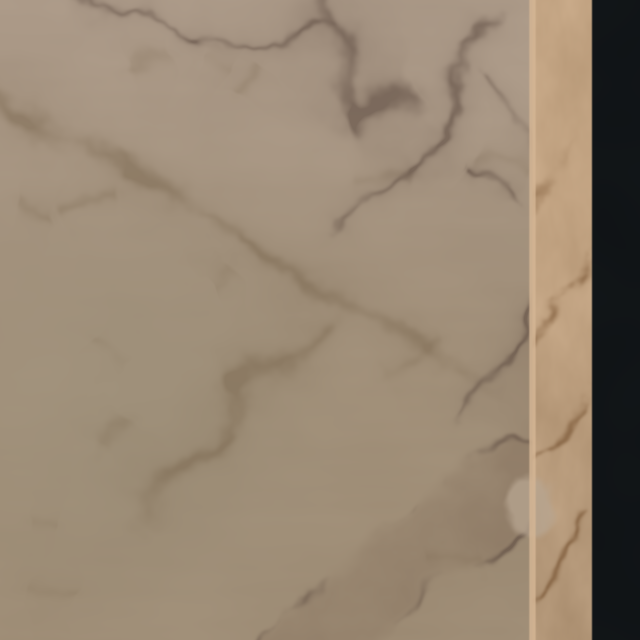
Give the GLSL for this texture, as a WebGL 2 fragment shader.

```glsl
#version 300 es
precision highp float;
// Warm veined marble panel with a bright seam, a lit edge strip and a dark border.

uniform vec2 u_resolution;
out vec4 fragColor;

const float SEAM_X = 0.832;
const float BORDER_X = 0.925;

vec2 hash2(vec2 p) {
    vec3 q = fract(p.xyx * vec3(0.1031, 0.1030, 0.0973));
    q += dot(q, q.yzx + 33.33);
    return fract((q.xx + q.yz) * q.zy);
}

vec2 gradientAt(vec2 cell) {
    float angle = 6.2832 * hash2(cell + 57.0).x;
    return vec2(cos(angle), sin(angle));
}

float gradientNoise(vec2 p) {
    vec2 i = floor(p), f = fract(p);
    vec2 u = f * f * f * (f * (f * 6.0 - 15.0) + 10.0);
    vec2 e = vec2(0.0, 1.0);
    float low = mix(dot(gradientAt(i), f), dot(gradientAt(i + e.yx), f - e.yx), u.x);
    float high = mix(dot(gradientAt(i + e), f - e), dot(gradientAt(i + e.yy), f - e.yy), u.x);
    return mix(low, high, u.y);
}

float fbm(vec2 p) {
    float sum = 0.0, gain = 1.0;
    for (int i = 0; i < 4; i++) {
        sum += gain * gradientNoise(p);
        p = mat2(1.6, 1.2, -1.2, 1.6) * p + 7.3;
        gain *= 0.5;
    }
    return sum;
}

// Distance to a segment in x, position along it in y.
vec2 segment(vec2 p, vec2 a, vec2 b) {
    vec2 ab = b - a;
    float t = clamp(dot(p - a, ab) / dot(ab, ab), 0.0, 1.0);
    return vec2(length(p - a - ab * t), t);
}

// Thin core with a soft halo, fading towards both ends.
float vein(vec2 p, vec2 a, vec2 b, float width) {
    vec2 s = segment(p, a, b);
    float core = exp(-s.x * s.x / (width * width));
    float halo = exp(-s.x / (3.5 * width));
    float fade = smoothstep(0.0, 0.12, s.y) * smoothstep(1.0, 0.88, s.y);
    return (0.65 * core + 0.3 * halo) * mix(0.25, 1.0, fade);
}

// Short faint smudges, mostly rising to the right.
float smudges(vec2 p) {
    float sum = 0.0;
    for (int i = 0; i < 14; i++) {
        vec2 seed = vec2(float(i), 4.0);
        vec2 center = hash2(seed) * vec2(0.8, 1.0);
        vec2 shape = hash2(seed + 31.0);
        float angle = mix(-0.5, 1.0, shape.x);
        vec2 reach = mix(0.02, 0.06, shape.y) * vec2(cos(angle), sin(angle));
        sum += vein(p, center - reach, center + reach, 0.011);
    }
    return sum;
}

vec3 panel(vec2 uv, vec2 p, float patches) {
    float cloud = fbm(uv * vec2(2.5, 4.0) + 3.0);
    vec3 color = mix(vec3(0.625, 0.555, 0.465), vec3(0.675, 0.605, 0.535), smoothstep(0.25, 1.0, uv.y));
    color += 0.022 * cloud + 0.006 * gradientNoise(uv * vec2(5.0, 45.0));
    color = mix(color, vec3(0.62, 0.57, 0.485), 0.6 * exp(-12.0 * dot(uv - vec2(0.2, 0.36), uv - vec2(0.2, 0.36))));

    // Shaded band with broken dark outlines.
    float band = segment(p, vec2(0.80, 0.25), vec2(0.47, -0.01)).x - 0.065;
    float shade = smoothstep(0.015, -0.02, band) * (0.65 + 0.5 * patches);
    shade += 0.5 * smoothstep(0.07, 0.0, segment(p, vec2(0.82, 0.27), vec2(0.84, 0.46)).x);
    color = mix(color, vec3(0.54, 0.46, 0.38), 0.65 * clamp(shade, 0.0, 1.0));
    float outline = exp(-band * band / 0.00004) * smoothstep(-0.3, 0.3, patches);

    // Broad olive veins.
    float olive = vein(p, vec2(-0.1, 0.90), vec2(0.33, 0.665), 0.014);
    olive += vein(p, vec2(0.29, 0.675), vec2(0.78, 0.39), 0.011);
    olive += vein(p, vec2(0.36, 0.38), vec2(0.52, 0.50), 0.017);
    olive += vein(p, vec2(0.21, 0.18), vec2(0.41, 0.40), 0.014);
    olive += 0.5 * smudges(p);
    color = mix(color, vec3(0.48, 0.405, 0.31), 0.55 * clamp(olive * (0.8 + 0.7 * patches), 0.0, 1.0));

    // Narrow grey-brown veins.
    float dark = vein(p, vec2(0.52, 0.63), vec2(0.66, 0.76), 0.006);
    dark += vein(p, vec2(0.64, 0.73), vec2(0.78, 0.98), 0.007);
    dark += vein(p, vec2(0.73, 0.33), vec2(0.84, 0.54), 0.006);
    dark += vein(p, vec2(0.72, 0.74), vec2(0.80, 0.67), 0.005);
    dark += 0.7 * vein(p, vec2(0.76, 0.88), vec2(0.84, 0.74), 0.007);
    dark += vein(p, vec2(0.10, 1.02), vec2(0.33, 0.93), 0.006);
    dark += 0.8 * vein(p, vec2(0.28, 0.94), vec2(0.53, 0.945), 0.006);
    dark += vein(p, vec2(0.51, 1.05), vec2(0.55, 0.81), 0.011);
    dark += vein(p, vec2(0.53, 0.82), vec2(0.66, 0.87), 0.014);
    dark += 0.8 * outline;
    return mix(color, vec3(0.36, 0.29, 0.25), 0.6 * clamp(dark * (0.85 + 0.7 * patches), 0.0, 1.0));
}

vec3 strip(vec2 uv, vec2 p) {
    vec3 color = mix(vec3(0.70, 0.59, 0.47), vec3(0.76, 0.64, 0.51), smoothstep(0.0, 0.7, uv.y));
    color += 0.05 * fbm(uv * vec2(14.0, 7.0));
    float phase = fract((p.y - 1.2 * (p.x - SEAM_X)) / 0.21 + 0.2) - 0.5;
    float line = exp(-phase * phase / 0.0025) * smoothstep(0.8, 0.65, uv.y);
    return mix(color, vec3(0.46, 0.32, 0.19), 0.6 * line * smoothstep(-0.4, 0.3, fbm(uv * 11.0)));
}

void main() {
    vec2 uv = gl_FragCoord.xy / u_resolution;
    float soft = max(0.002, 1.0 / u_resolution.x);
    vec2 p = uv + 0.04 * vec2(fbm(uv * 7.0), fbm(uv * 7.0 + 19.0));
    float patches = fbm(uv * 8.0 + 41.0);

    vec3 color = mix(panel(uv, p, patches), strip(uv, p), smoothstep(-soft, soft, uv.x - SEAM_X));

    // Pale reflection across the seam, then the seam itself.
    float glare = length((p - vec2(0.83, 0.205)) * vec2(1.0, 1.2));
    color = mix(color, vec3(0.72, 0.65, 0.57), 0.75 * smoothstep(0.055, 0.035, glare));
    float seam = smoothstep(0.007, 0.003, abs(uv.x - SEAM_X));
    color = mix(color, vec3(0.83, 0.71, 0.58), 0.85 * seam);

    // Dark border.
    vec3 border = vec3(0.065, 0.08, 0.09) + 0.008 * gradientNoise(uv * 9.0);
    color = mix(color, border, smoothstep(-soft, soft, uv.x - BORDER_X));
    fragColor = vec4(color, 1.0);
}
```
